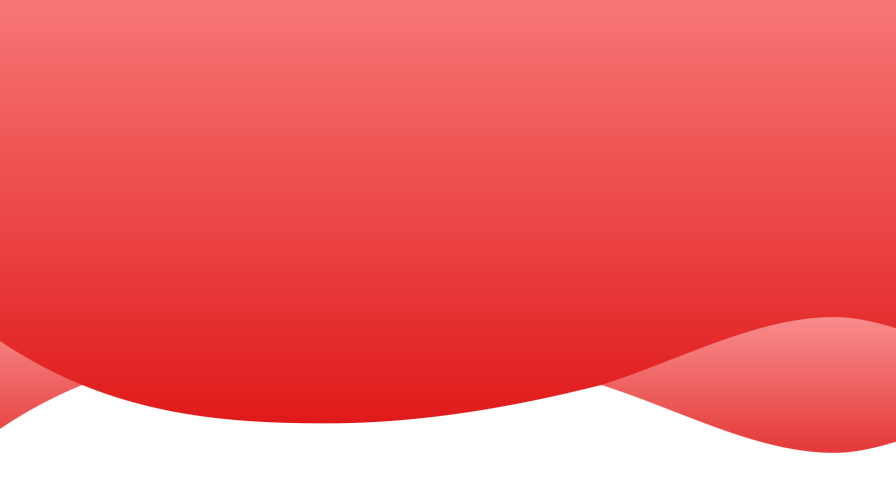
Write a Shadertoy shader that draws this background.

```glsl
const vec3 FRONT_TOP = vec3(0.970, 0.465, 0.465);
const vec3 FRONT_LOW = vec3(0.878, 0.100, 0.100);
const vec3 BACK_TOP = vec3(0.975, 0.550, 0.550);
const vec3 BACK_LOW = vec3(0.895, 0.220, 0.220);
const vec3 PAPER = vec3(1.0);

// Wave knots as (x, height), in fractions of the canvas
const vec2 LEFT_END = vec2(0.0, 0.2895);
const vec2 TROUGH = vec2(0.3646, 0.1180);
const vec2 CROSSING = vec2(0.6693, 0.1971);
const vec2 CREST = vec2(0.9310, 0.3394);
const vec2 RIGHT_END = vec2(1.0, 0.3163);

const float LEFT_SLOPE = -1.252;
const float CROSSING_SLOPE_IN = 0.467;
const float CROSSING_SLOPE_OUT = 0.579;
const float RIGHT_SLOPE = -0.56;
const float MIRROR_HEIGHT = 0.198;

// Cubic Hermite curve between two knots with given end slopes
float hermite(float x, vec2 a, vec2 b, float slopeA, float slopeB) {
    float span = b.x - a.x;
    float t = (x - a.x) / span;
    float s = 1.0 - t;
    float blend = t * t * (3.0 - 2.0 * t);
    return mix(a.y, b.y, blend) + span * t * s * (s * slopeA - t * slopeB);
}

float waveHeight(float x) {
    if (x < TROUGH.x) return hermite(x, LEFT_END, TROUGH, LEFT_SLOPE, 0.0);
    if (x < CROSSING.x) return hermite(x, TROUGH, CROSSING, 0.0, CROSSING_SLOPE_IN);
    if (x < CREST.x) return hermite(x, CROSSING, CREST, CROSSING_SLOPE_OUT, 0.0);
    return hermite(x, CREST, RIGHT_END, 0.0, RIGHT_SLOPE);
}

// Antialiased coverage of the region where d is positive
float coverage(float d) {
    return clamp(0.5 + d / fwidth(d), 0.0, 1.0);
}

void mainImage(out vec4 fragColor, in vec2 fragCoord) {
    vec2 p = fragCoord / iResolution.xy;

    // The back wave is the front wave flipped about the mirror height
    float frontEdge = waveHeight(p.x);
    float backEdge = 2.0 * MIRROR_HEIGHT - frontEdge;

    // Vertical gradients
    float frontFade = clamp((p.y - TROUGH.y) / (1.0 - TROUGH.y), 0.0, 1.0);
    float backLow = 2.0 * MIRROR_HEIGHT - CREST.y;
    float backFade = clamp((p.y - backLow) / (CREST.y - backLow), 0.0, 1.0);
    vec3 frontColor = mix(FRONT_LOW, FRONT_TOP, frontFade);
    vec3 backColor = mix(BACK_LOW, BACK_TOP, backFade);

    // Layers from back to front
    vec3 color = mix(PAPER, backColor, coverage(p.y - backEdge));
    color = mix(color, frontColor, coverage(p.y - frontEdge));
    fragColor = vec4(color, 1.0);
}
```
